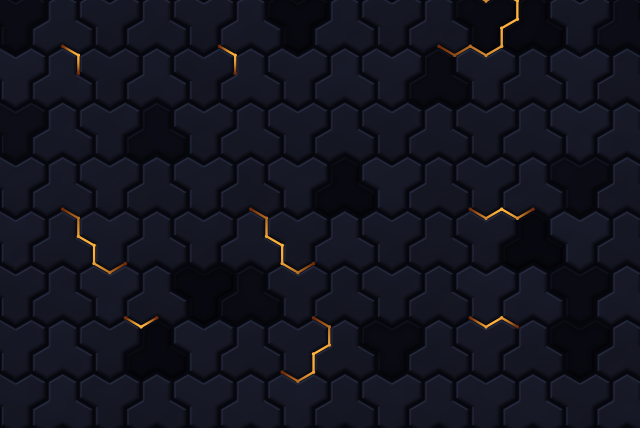
This pattern is drawn by a WebGL 2 fragment shader. Its source:

```glsl
#version 300 es
precision highp float;
// Dark interlocking three-hexagon tiles with some sunken ones and gold traces along the seams.

uniform vec2 u_resolution;
out vec4 outColor;

// One unit is the width of a hexagon.
const float HEXES_HIGH = 13.65;
const float ROW = 1.7320508;
const float SIDE = 0.5773503;
const vec2 GRID = vec2(1.0, ROW);
const vec2 LIGHT = vec2(-0.45, -0.89);

const vec3 FACE = vec3(0.084, 0.092, 0.142);
const vec3 GAP = vec3(0.022, 0.026, 0.052);
const vec3 RIM = vec3(0.165, 0.190, 0.280);
const vec3 SUNKEN = vec3(0.024, 0.024, 0.052);
const vec3 EMBER = vec3(0.42, 0.16, 0.04);
const vec3 GOLD = vec3(1.00, 0.70, 0.24);

float hash(vec2 p) {
  vec3 a = fract(p.xyx * vec3(0.1031, 0.1030, 0.0973));
  a += dot(a, a.yzx + 33.33);
  return fract((a.x + a.y) * a.z);
}

vec2 rotate(vec2 v, float angle) {
  float c = cos(angle), s = sin(angle);
  return vec2(c * v.x - s * v.y, s * v.x + c * v.y);
}

float segment(vec2 p, vec2 a, vec2 b) {
  vec2 ab = b - a;
  return length(p - a - ab * clamp(dot(p - a, ab) / dot(ab, ab), 0.0, 1.0));
}

vec2 hexCenter(vec2 p) {
  vec2 a = GRID * floor(p / GRID + 0.5);
  vec2 b = GRID * (floor(p / GRID) + 0.5);
  return distance(p, a) < distance(p, b) ? a : b;
}

// Each row alternates tiles pointing down (even id) and up (odd id).
vec2 tileId(vec2 center) {
  float y = center.y / ROW + 0.25;
  float k = floor(center.x + 0.25);
  float column = floor((k + 0.5) / 3.0);
  float up = step(fract(y) > 0.5 ? 0.5 : 1.5, k - 3.0 * column);
  return vec2(2.0 * column + up, floor(y));
}

bool isSeam(vec2 start, vec2 dir) {
  vec2 mid = start + 0.5 * SIDE * dir;
  vec2 across = 0.5 * vec2(-dir.y, dir.x);
  return tileId(hexCenter(mid + across)) != tileId(hexCenter(mid - across));
}

// Distance to the tile outline in x, outward normal of the nearest edge in yz.
vec3 tileEdge(vec2 p, vec2 center, vec2 id) {
  vec3 nearest = vec3(1.0, 0.0, 0.0);
  for (int i = 0; i < 6; i++) {
    vec2 n = rotate(vec2(1.0, 0.0), float(i) * 1.0471976);
    if (tileId(hexCenter(center + n)) == id) continue;
    vec2 mid = center + 0.5 * n, along = 0.5 * SIDE * vec2(-n.y, n.x);
    float d = segment(p, mid - along, mid + along);
    if (d < nearest.x) nearest = vec3(d, n);
  }
  return nearest;
}

vec3 shadeTile(vec2 p, float px) {
  vec2 center = hexCenter(p), id = tileId(center);
  vec3 edge = tileEdge(p, center, id);
  float d = edge.x, lit = dot(edge.yz, LIGHT);
  float depth = step(hash(id + 41.0), 0.14) * mix(0.6, 1.0, hash(id + 7.0));
  // Face: slow tint, slope within the row and layered-sine mottling.
  float slope = fract(p.y / ROW + 0.25) - 0.5;
  float mottle = sin(p.x * 3.1 + sin(p.y * 2.3)) * sin(p.y * 4.7 + p.x);
  vec3 color = FACE * (1.0 + 0.12 * (hash(id) - 0.5) - 0.12 * slope + 0.03 * mottle);
  color = mix(color, SUNKEN * mix(0.6, 1.0, smoothstep(0.05, 0.35, d)), depth);
  // Bevel: soft shadow on the far side, thin rim towards the light.
  color *= 1.0 - 0.45 * smoothstep(0.2, 0.05, d) * smoothstep(0.3, -0.6, lit);
  float rim = smoothstep(0.04, 0.065, d) * smoothstep(0.135, 0.085, d);
  color = mix(color, RIM, rim * smoothstep(-0.3, 0.9, lit) * 0.75 * (1.0 - 0.85 * depth));
  return mix(GAP, color, smoothstep(0.045 - px, 0.06 + px, d));
}

// Walks along seams from a row vertex; returns line coverage and heat.
vec2 trace(vec2 p, vec2 start, float seed, float px) {
  float steps = 2.0 + floor(11.0 * hash(vec2(seed, 3.0)));
  vec2 at = start, dir = vec2(0.8660254, 0.5), best = vec2(1.0, 0.0);
  float turn = -1.0;
  for (float i = 0.0; i < steps; i++) {
    vec2 next = at + dir * SIDE;
    float d = min(segment(p, at, next), min(distance(p, at), distance(p, next)) - 0.018);
    float t = (i + clamp(dot(p - at, dir) / SIDE, 0.0, 1.0)) / steps;
    if (d < best.x) best = vec2(d, sin(3.1415927 * t));
    turn *= hash(vec2(seed, i + 11.0)) < 0.35 ? 1.0 : -1.0;
    if (!isSeam(next, rotate(dir, turn * 1.0471976))) turn = -turn;
    at = next;
    dir = rotate(dir, turn * 1.0471976);
  }
  return vec2(smoothstep(0.037 + px, 0.037 - px, best.x), best.y);
}

void main() {
  float px = HEXES_HIGH / u_resolution.y;
  vec2 p = vec2(gl_FragCoord.x, u_resolution.y - gl_FragCoord.y) * px - vec2(0.0, 0.321);
  vec3 color = shadeTile(p, px);
  // Gold traces, one per block of a three by three layout.
  for (int i = 0; i < 9; i++) {
    vec2 block = vec2(i % 3, i / 3);
    vec2 jitter = vec2(hash(block + 5.0), hash(block + 23.0));
    vec2 cell = floor(block * vec2(6.83, 2.63) + vec2(0.8, 1.0) + jitter * vec2(3.5, 1.4));
    vec2 start = cell * GRID - vec2(0.0, SIDE);
    if (distance(p, start) > 8.0) continue;
    vec2 line = trace(p, start, float(i) + 17.0, 0.6 * px);
    color = mix(color, mix(EMBER, GOLD, line.y), line.x);
  }
  outColor = vec4(color, 1.0);
}
```
